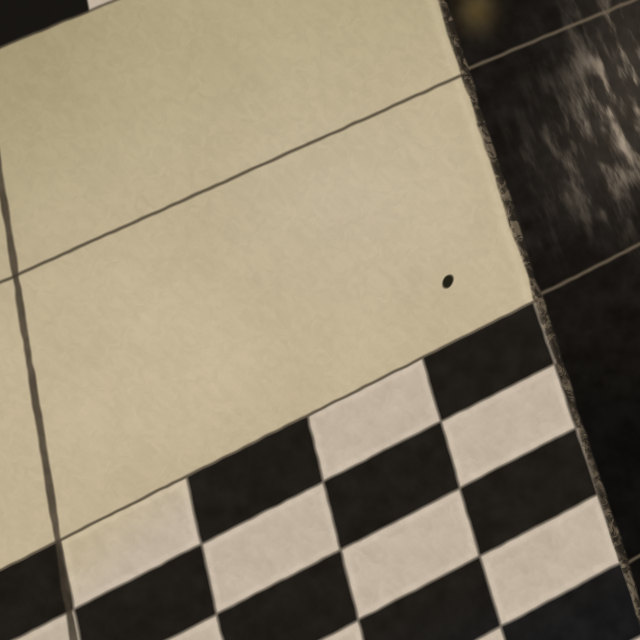
Write a Shadertoy shader that draws this pattern.

```glsl
// Worn stone floor: pale slabs, a slanted checker band and dark polished tiles.
const vec3 SLAB = vec3(0.755, 0.695, 0.575);
const vec3 SLAB_OLIVE = vec3(0.705, 0.655, 0.525);
const vec3 PALE_TILE = vec3(0.755, 0.700, 0.625);
const vec3 DARK_TILE = vec3(0.125, 0.112, 0.095);
const vec3 POLISHED = vec3(0.095, 0.083, 0.072);
const vec3 SHEEN = vec3(0.34, 0.31, 0.27);
const vec3 GROUT = vec3(0.27, 0.235, 0.19);
const vec3 PALE_GROUT = vec3(0.43, 0.38, 0.31);
const float SOFT = 0.0028;   // edge softness
const float GRAIN = 0.035;   // surface texture strength
const float PI = 3.14159265;

// Perspective frame of the checker: columns are u step, v step, origin
const mat3 CHECKER = mat3(0.1948, -0.0875, 0.0119,
                          0.0203, 0.0927, -0.0160,
                          0.0937, 0.8437, 1.0);

float hash(vec2 p) {
    return fract(sin(dot(p, vec2(127.1, 311.7))) * 43758.5453);
}

float noise(vec2 p) {
    vec2 i = floor(p), f = fract(p);
    f = f * f * (3.0 - 2.0 * f);
    return mix(mix(hash(i), hash(i + vec2(1, 0)), f.x),
               mix(hash(i + vec2(0, 1)), hash(i + vec2(1, 1)), f.x), f.y);
}

float fbm(vec2 p) {
    float sum = 0.0, amp = 0.5;
    for (int i = 0; i < 4; i++) {
        sum += amp * noise(p);
        p = mat2(1.6, 1.2, -1.2, 1.6) * p;
        amp *= 0.5;
    }
    return sum;
}

// Signed distances to slanted lines: positive below / to the right
float below(vec2 p, float y0, float slope) {
    return (p.y - y0 - slope * p.x) / sqrt(1.0 + slope * slope);
}
float rightOf(vec2 p, float x0, float slope) {
    return (p.x - x0 - slope * p.y) / sqrt(1.0 + slope * slope);
}

float side(float d) { return smoothstep(-SOFT, SOFT, d); }
float seam(float d, float halfWidth) {
    return 1.0 - smoothstep(halfWidth - SOFT, halfWidth + SOFT, abs(d));
}
float glow(vec2 p, vec2 c, vec2 r) {
    vec2 q = (p - c) / r;
    return exp(-dot(q, q));
}

vec3 checker(vec2 uv, float rough) {
    vec2 wave = clamp(sin(PI * uv) / (PI * SOFT * vec2(6.0, 11.0)), -1.0, 1.0);
    float pale = 0.5 + 0.5 * wave.x * wave.y;
    vec2 edge = abs(fract(uv + 0.5) - 0.5) * vec2(0.18, 0.09);
    float rim = exp(-pow((min(edge.x, edge.y) - 0.006) / 0.004, 2.0));
    vec3 stone = mix(SLAB, PALE_TILE, smoothstep(0.0, 1.2, uv.x * 0.5 + uv.y));
    stone += 0.035 * rim + 0.05 * (rough - 0.5);
    vec3 dark = mix(DARK_TILE, vec3(0.10, 0.10, 0.105), smoothstep(3.0, 5.0, uv.y));
    return mix(dark + 0.05 * (rough - 0.5), stone, pale);
}

vec3 polished(vec2 p, float rough) {
    float streak = fbm(mat2(0.9, 0.4, -0.4, 0.9) * p * vec2(70.0, 22.0));
    float shine = glow(p, vec2(0.99, 0.10), vec2(0.09, 0.17))
                + 0.5 * glow(p, vec2(0.92, 0.25), vec2(0.10, 0.11));
    vec3 col = POLISHED + 0.07 * (rough - 0.5);
    col += SHEEN * shine * (0.35 + 1.3 * smoothstep(0.35, 0.8, streak));
    col += vec3(0.22, 0.18, 0.09) * glow(p, vec2(0.745, 0.015), vec2(0.03, 0.035));
    return col * mix(1.0, 0.7, smoothstep(0.45, 0.7, p.y));
}

void mainImage(out vec4 fragColor, in vec2 fragCoord) {
    vec2 p = vec2(fragCoord.x, iResolution.y - fragCoord.y) / iResolution.y;
    float rough = fbm(p * 45.0);
    float fine = fbm(p * 110.0 + 4.0 * rough);
    vec2 q = p + 0.0016 * (vec2(noise(p * 60.0), noise(p * 60.0 + 31.0)) - 0.5);

    // Floor lines
    float topEdge = below(q, 0.0742, -0.41);
    float middle = below(q, 0.4414, -0.449);
    float leftSeam = rightOf(q, -0.0439, 0.159);
    float rightSeam = rightOf(q, 0.688, 0.324);
    vec3 h = inverse(CHECKER) * vec3(q, 1.0);
    vec2 uv = h.xy / h.z;
    uv.x -= 0.045 * sin(PI * clamp(uv.x / 4.0, 0.0, 1.0)) * exp(-0.4 * max(uv.y, 0.0));
    float bandEdge = below(q, 0.8909, -0.5035);

    // Large pale slabs
    vec3 col = mix(SLAB_OLIVE, SLAB, smoothstep(-0.3, 0.25, middle));
    col += vec3(0.015, 0.017, 0.03) * glow(p, vec2(0.55, 0.32), vec2(0.17, 0.13));
    col += vec3(0.02) * glow(p, vec2(0.28, 0.55), vec2(0.2, 0.12));
    col -= 0.06 * (1.0 - smoothstep(0.0, 0.35, length(p)));
    col += 0.04 * (fbm(p * 9.0) - 0.47);
    col += 0.03 * exp(-pow((rightSeam + 0.014) / 0.007, 2.0));
    col = mix(col, GROUT, 0.85 * seam(middle, 0.0022));

    // Tiles beyond the top edge
    vec3 beyond = mix(DARK_TILE * 0.75, PALE_TILE, side(rightOf(q, 0.136, 0.2)));
    col = mix(beyond, col, side(topEdge));
    col = mix(col, GROUT, 0.7 * seam(topEdge, 0.002));

    // Checker band
    col = mix(col, checker(uv, rough), side(bandEdge));
    col = mix(col, GROUT, 0.75 * seam(bandEdge, 0.0018));

    // Left seam
    float leftWidth = 0.004 + 0.003 * noise(p * 25.0);
    col = mix(col, GROUT * (0.75 + 0.5 * rough), 0.85 * seam(leftSeam, leftWidth));

    // Polished tiles and their joints
    vec3 gloss = polished(p, rough);
    float joints = max(seam(below(q, 0.4091, -0.413), 0.0027),
                   max(seam(below(q, 0.8856, -0.504), 0.0027),
                       seam(below(q, 1.4674, -0.6), 0.0025)));
    gloss = mix(gloss, PALE_GROUT, 0.8 * joints);
    col = mix(col, gloss, side(rightSeam));
    float rightWidth = 0.004 + 0.004 * noise(p * 30.0 + 7.0);
    vec3 mortar = mix(GROUT * 0.65, PALE_GROUT, smoothstep(0.3, 0.7, fine));
    col = mix(col, mortar, 0.85 * seam(rightSeam - 0.002, rightWidth));

    // Small chip in the slab
    vec2 chip = mat2(0.77, 0.64, 0.64, -0.77) * (q - vec2(0.70, 0.44));
    chip = vec2(0.77 * (q.x - 0.70) - 0.64 * (q.y - 0.44), chip.x) / vec2(0.012, 0.008);
    col = mix(col, vec3(0.14, 0.13, 0.09), 1.0 - smoothstep(0.65, 1.15, length(chip)));

    // Painterly grain
    col *= 1.0 + 2.0 * GRAIN * (fine - 0.47);
    fragColor = vec4(clamp(col, 0.0, 1.0), 1.0);
}
```
